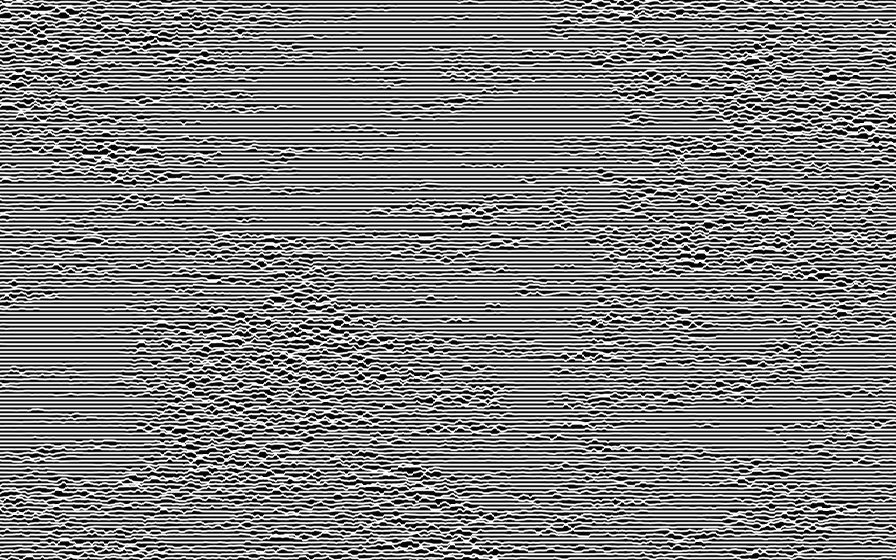
This pattern is drawn by a WebGL 2 fragment shader. Its source:

```glsl
#version 300 es
precision highp float;
// Fine white horizontal lines on black, 144 rows down the canvas.
// Each row is nudged up and down by short bumps, whose strength
// follows broad drifting patches so that some areas stay straight.
uniform vec2 u_resolution;
out vec4 fragColor;

const float ROWS = 144.0;

float hash(vec2 p) {
    vec3 q = fract(vec3(p.xyx) * 0.1031);
    q += dot(q, q.yzx + 33.33);
    return fract((q.x + q.y) * q.z);
}

float noise(vec2 p) {
    vec2 cell = floor(p);
    vec2 f = fract(p);
    f = f * f * (3.0 - 2.0 * f);
    return mix(mix(hash(cell), hash(cell + vec2(1.0, 0.0)), f.x),
               mix(hash(cell + vec2(0.0, 1.0)), hash(cell + 1.0), f.x), f.y);
}

// Strength of the wobble: broad diagonal patches broken into row streaks
float roughness(float x, float row) {
    vec2 slanted = vec2(x - 0.35 * row, row);
    float broad = noise(slanted * vec2(0.022, 0.018) + 7.0);
    float medium = noise(slanted * vec2(0.06, 0.09) + 31.0);
    float streak = noise(vec2(x * 0.11, row * 0.73) + 53.0);
    return smoothstep(0.34, 0.68, 0.35 * broad + 0.25 * medium + 0.4 * streak);
}

// Vertical offset of one row, in row heights
float wobble(float x, float row) {
    float bump = noise(vec2(x * 0.55, row * 17.0 + 0.5)) - 0.5;
    float ripple = noise(vec2(x * 1.1 + 80.0, row * 13.0)) - 0.5;
    float lift = bump + 0.4 * ripple;
    float stepped = sign(lift) * smoothstep(0.05, 0.38, abs(lift));
    return 0.55 * stepped * roughness(x, row);
}

void main() {
    // Both axes measured in row heights
    vec2 p = gl_FragCoord.xy / u_resolution.y * ROWS;
    float footprint = 1.3 * ROWS / u_resolution.y;
    float baseRow = floor(p.y);

    // Box-filtered coverage of the nearby lines
    float coverage = 0.0;
    for (int i = -2; i <= 2; i++) {
        float row = baseRow + float(i);
        float center = row + 0.5 + wobble(p.x, row + 10.0);
        float top = min(p.y + 0.5 * footprint, center + 0.25);
        float bottom = max(p.y - 0.5 * footprint, center - 0.25);
        coverage += max(top - bottom, 0.0) / footprint;
    }

    vec3 ink = vec3(0.02);
    vec3 lineWhite = vec3(1.0);
    fragColor = vec4(mix(ink, lineWhite, min(coverage, 1.0)), 1.0);
}
```
